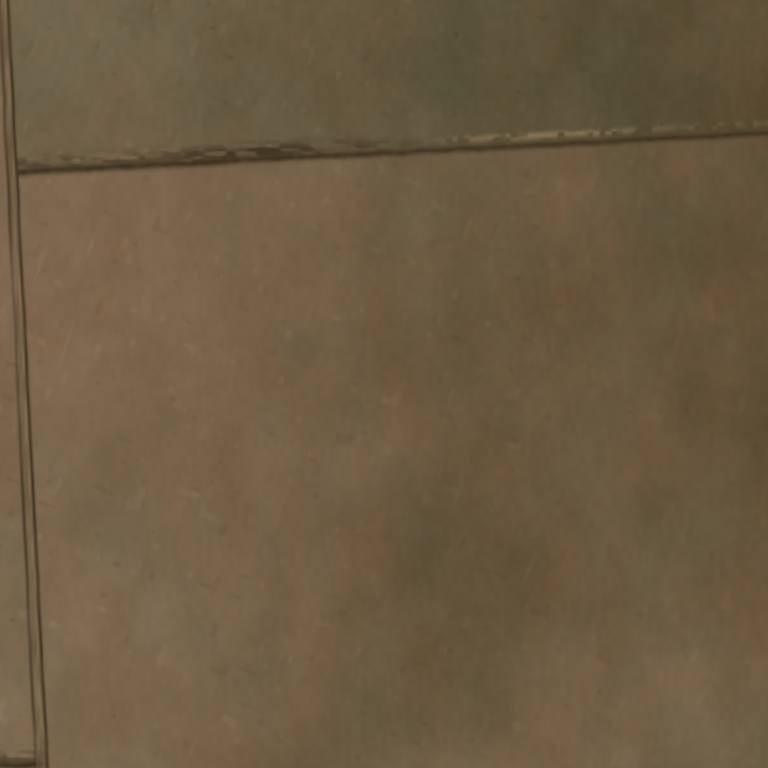
Write a Shadertoy shader that draws this texture.

```glsl
#define TILE_SIZE 1.1
#define ROW_STAGGER 0.772
#define JOINT_TILT 0.051
#define JOINT_HEIGHT 0.775
#define JOINT_WIDTH 0.0050
#define STRIP_LINE_WIDTH 0.0024
#define MOTTLE 0.40
#define BLOTCH 0.34
#define GRAIN 0.10

const vec3 DARK_CLAY = vec3(0.345, 0.288, 0.192);
const vec3 PALE_CLAY = vec3(0.510, 0.428, 0.330);
const vec3 GROUT = vec3(0.215, 0.170, 0.105);
const vec3 CRUMB = vec3(0.560, 0.485, 0.350);
const vec3 WARM_SHIFT = vec3(0.040, -0.010, -0.012);

float hash(vec2 p) {
    vec3 q = fract(vec3(p.xyx) * 0.1031);
    q += dot(q, q.yzx + 33.33);
    return fract((q.x + q.y) * q.z);
}

float noise(vec2 p) {
    vec2 cell = floor(p), f = fract(p);
    f = f * f * (3.0 - 2.0 * f);
    return mix(mix(hash(cell), hash(cell + vec2(1, 0)), f.x),
               mix(hash(cell + vec2(0, 1)), hash(cell + vec2(1, 1)), f.x), f.y);
}

float fbm(vec2 p) {
    float sum = 0.0, amplitude = 0.5;
    for (int i = 0; i < 5; i++) {
        sum += amplitude * noise(p);
        p = mat2(1.6, 1.2, -1.2, 1.6) * p + 17.3;
        amplitude *= 0.5;
    }
    return sum / 0.97;
}

// Soft-edged stroke around zero distance
float stroke(float d, float width) {
    return exp(-d * d / (width * width));
}

float blob(vec2 uv, vec2 center, float radius) {
    return stroke(length(uv - center), radius);
}

// Mottled clay, lit from the left; washed tiles are darker and greener
vec3 claySurface(vec2 uv, float washed, vec2 tile) {
    vec2 p = uv + tile * 7.0;
    float tone = 0.83 - 0.60 * uv.x - 0.20 * washed;
    tone += MOTTLE * (fbm(p * 5.0 + 3.0) - 0.5);
    tone += BLOTCH * (fbm(p * vec2(20.0, 15.0)) - 0.5);
    tone += GRAIN * (noise(uv * vec2(150.0, 90.0)) - 0.5);
    tone += 0.32 * blob(uv, vec2(0.90, 0.07), 0.16);
    tone -= 0.16 * blob(uv, vec2(0.54, 0.24), 0.14);
    tone -= 0.14 * blob(uv, vec2(0.53, 0.53), 0.07);
    vec3 color = mix(DARK_CLAY, PALE_CLAY, clamp(tone, -0.05, 1.1));

    float warmth = 0.7 * (fbm(p * 7.0 + 41.0) - 0.5) - 0.45 * washed;
    warmth += 0.7 * (fbm(p * vec2(26.0, 18.0) + 11.0) - 0.5);
    warmth += 0.30 * blob(uv, vec2(0.2, 0.65), 0.25);
    warmth += 0.45 * washed * smoothstep(0.65, 1.0, uv.x);
    return color + WARM_SHIFT * warmth;
}

// Faint scuffs and pits, denser toward the left
vec3 addScuffs(vec3 color, vec2 uv) {
    vec2 p = mat2(0.94, 0.34, -0.34, 0.94) * uv;
    float scuff = smoothstep(0.82, 1.0, noise(p * vec2(75.0, 50.0) + 5.0));
    float pit = smoothstep(0.84, 1.0, noise(p * vec2(60.0, 70.0) + 83.0));
    return color + (0.030 * scuff - 0.028 * pit) * (1.0 - 0.6 * uv.x);
}

// Groove with clods on the left and a broken pale lip on the right
vec3 addJoint(vec3 color, vec2 uv, float d) {
    d += 0.0025 * (noise(uv * vec2(40.0, 9.0)) - 0.5);
    float clods = smoothstep(0.25, 0.75, noise(uv * vec2(70.0, 190.0)));
    float chips = noise(uv * vec2(130.0, 120.0) + 31.0);
    float leftPart = 1.0 - smoothstep(0.25, 0.55, uv.x);
    float darkRun = smoothstep(0.18, 0.32, uv.x) * (1.0 - smoothstep(0.42, 0.60, uv.x));
    float paleRun = smoothstep(0.52, 0.66, uv.x) * (1.0 - 0.65 * smoothstep(0.72, 0.90, uv.x));

    float shade = stroke(d - 0.010, 0.010) * (0.12 + (0.40 * leftPart + 0.35 * darkRun) * clods);
    color = mix(color, GROUT, min(shade, 0.8));
    float lip = stroke(d - 0.013, 0.0050) * (0.32 * leftPart * (1.0 - darkRun) + 0.75 * paleRun);
    color = mix(color, CRUMB, lip * smoothstep(0.15, 0.75, chips));
    float groove = stroke(d, JOINT_WIDTH * mix(1.0, 0.8, uv.x));
    return mix(color, GROUT, groove * mix(0.88, 0.68, uv.x) * (0.78 + 0.25 * chips));
}

// Narrow worn filler strip between two thin, uneven lines
vec3 addStrip(vec3 color, vec2 uv, float d) {
    d += 0.0012 * (noise(vec2(uv.y * 24.0, 4.0)) - 0.5);
    float gap = mix(0.015, 0.011, uv.y);
    float wear = noise(uv * vec2(260.0, 32.0));
    float fade = noise(vec2(uv.y * 11.0, 8.0));
    float inside = smoothstep(-gap - 0.002, -gap + 0.002, d) * (1.0 - smoothstep(-0.002, 0.002, d));
    vec3 filler = mix(DARK_CLAY, PALE_CLAY, 0.20 + 0.70 * wear);
    color = mix(color, filler, 0.65 * inside);
    color = mix(color, CRUMB, 0.40 * wear * stroke(d + 0.35 * gap, 0.0022));
    color = mix(color, GROUT, (0.25 + 0.40 * fade) * stroke(d + gap, STRIP_LINE_WIDTH));
    return mix(color, GROUT, (0.58 + 0.25 * wear) * stroke(d, STRIP_LINE_WIDTH));
}

void mainImage(out vec4 fragColor, in vec2 fragCoord) {
    vec2 uv = fragCoord / iResolution.xy;

    // Skewed tile grid with staggered columns
    float across = uv.x - mix(0.062, 0.010, uv.y);
    float column = floor(across / TILE_SIZE);
    float along = uv.y - JOINT_HEIGHT - JOINT_TILT * uv.x - ROW_STAGGER * column;
    float row = floor(along / TILE_SIZE);
    float jointDistance = along - TILE_SIZE * round(along / TILE_SIZE);
    float washed = (row + 1.0) * (column + 1.0);

    vec3 color = claySurface(uv, washed, vec2(column, row));
    color = addScuffs(color, uv);
    color = addJoint(color, uv, jointDistance);
    color = addStrip(color, uv, across);
    fragColor = vec4(clamp(color, 0.0, 1.0), 1.0);
}
```
